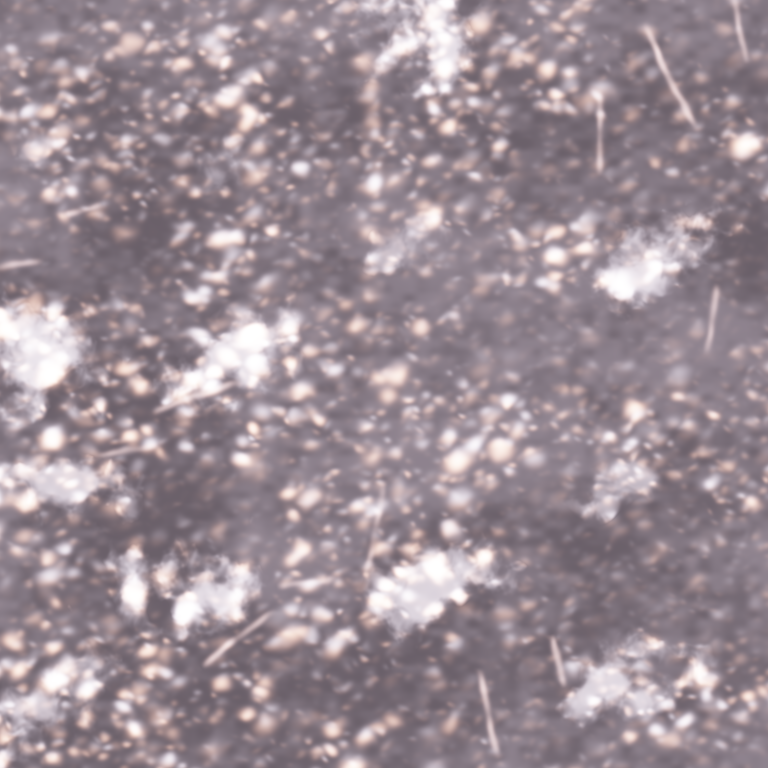
This texture is drawn by a Shadertoy shader. Its source:

```glsl
// Rough mineral surface under a microscope: hazy grey ground, clustered glinting
// grains with warm and cool fringes, blown-out bright patches and thin needles.
// Light from all features is summed, then added to the ground with a soft shoulder.

#define GROUND_DARK  vec3(0.415, 0.375, 0.412)
#define GROUND_LIGHT vec3(0.555, 0.510, 0.555)
#define WARM_GLINT   vec3(1.48, 0.92, 0.73)
#define COOL_GLINT   vec3(1.07, 0.97, 1.09)
#define EXPOSURE     2.0
#define GRAIN_CELLS  46.0
#define PATCH_COUNT  13
#define PATCH_GAIN   2.8
#define NEEDLE_COUNT 15
#define NEEDLE_WIDTH 0.0042

float hash(vec2 p) {
    return fract(sin(dot(p, vec2(127.1, 311.7))) * 43758.5453);
}

vec2 hash2(vec2 p) {
    return vec2(hash(p), hash(p + 37.4));
}

float noise(vec2 p) {
    vec2 i = floor(p), f = fract(p);
    f = f * f * (3.0 - 2.0 * f);
    return mix(mix(hash(i), hash(i + vec2(1, 0)), f.x),
               mix(hash(i + vec2(0, 1)), hash(i + vec2(1, 1)), f.x), f.y);
}

float fbm(vec2 p) {
    float sum = 0.0, amp = 0.533;
    for (int i = 0; i < 4; i++) {
        sum += amp * noise(p);
        p = mat2(1.6, 1.2, -1.2, 1.6) * p + 11.3;
        amp *= 0.5;
    }
    return sum;
}

vec2 rotate(vec2 p, float a) {
    float c = cos(a), s = sin(a);
    return vec2(c * p.x + s * p.y, c * p.y - s * p.x);
}

// Soft oval glints, one per cell; a high rarity leaves only a few bright ones
vec3 grains(vec2 uv, float cells, float rarity, float size, float seed) {
    vec2 p = uv * cells + seed, cell = floor(p);
    vec3 light = vec3(0.0);
    for (int y = -1; y <= 1; y++)
    for (int x = -1; x <= 1; x++) {
        vec2 id = cell + vec2(x, y);
        vec2 rnd = hash2(id + 5.7);
        vec2 d = p - id - hash2(id);
        vec2 radius = size * vec2(1.2, 0.9) * mix(0.75, 1.2, rnd.x);
        vec2 q = rotate(d, 0.15 + 1.6 * (rnd.x - 0.5)) / radius;
        float glow = pow(rnd.y, rarity) * exp(-dot(q, q));
        // Colour fringe: cool above, warm below
        float cool = smoothstep(0.2, 0.9, hash(id + 91.2) + 0.35 * d.y / size);
        light += glow * mix(WARM_GLINT, COOL_GLINT, cool);
    }
    return light;
}

// Large tilted bright areas with ragged outlines
float patches(vec2 uv) {
    float sum = 0.0;
    float ragged = fbm(uv * 24.0) - 0.5;
    for (int i = 0; i < PATCH_COUNT; i++) {
        float k = float(i);
        vec2 rnd = hash2(vec2(k, 8.3));
        vec2 centre = fract(vec2(0.08, 0.53) + k * vec2(0.7549, 0.5698));
        centre.x = pow(centre.x, 1.25);
        vec2 radius = mix(vec2(0.040, 0.025), vec2(0.105, 0.060), rnd.x);
        vec2 q = rotate(uv - centre, 0.2 + 1.2 * (rnd.y - 0.5)) / radius;
        float edge = length(q) + 2.4 * ragged;
        sum += mix(0.45, 1.1, rnd.x) * (1.0 - smoothstep(0.1, 1.2, edge));
    }
    return min(sum, 1.3);
}

// Thin fibres: shallow on the left, steep on the right
float needles(vec2 uv) {
    float sum = 0.0;
    for (int i = 0; i < NEEDLE_COUNT; i++) {
        float k = float(i);
        vec2 rnd = hash2(vec2(k, 21.9));
        vec2 centre = fract(vec2(0.31, 0.17) + k * vec2(0.6180, 0.4142));
        float angle = mix(0.3, 1.75, step(0.42, centre.x)) + 0.8 * (rnd.x - 0.5);
        float halfLength = mix(0.025, 0.085, rnd.y);
        vec2 q = rotate(uv - centre, angle);
        q.y += 1.2 * (rnd.x - 0.5) * q.x * q.x;
        float across = exp(-q.y * q.y / (NEEDLE_WIDTH * NEEDLE_WIDTH));
        float along = 1.0 - smoothstep(0.7, 1.05, abs(q.x) / halfLength);
        float flicker = 0.25 + 0.75 * noise(vec2(q.x * 55.0, k * 3.7));
        sum += across * along * flicker * mix(0.5, 1.0, rnd.x);
    }
    return sum;
}

void mainImage(out vec4 fragColor, in vec2 fragCoord) {
    vec2 uv = fragCoord / iResolution.y;

    // Small warp keeps the grains from being perfect ovals
    vec2 warp = vec2(noise(uv * 60.0), noise(uv * 60.0 + 43.0)) - 0.5;
    vec2 p = uv + 0.005 * warp;

    // Smoky ground and where the grains gather
    float smoke = fbm(uv * vec2(5.0, 7.0) + 3.1);
    float cluster = smoothstep(0.37, 0.68, fbm(uv * vec2(7.0, 9.0) + 17.0));
    float patchy = patches(p);
    float density = 0.17 + 1.15 * cluster * mix(0.6, 1.2, smoke) + PATCH_GAIN * patchy;
    float mottle = 0.30 * (noise(uv * vec2(60.0, 85.0)) - 0.5);
    vec3 ground = mix(GROUND_DARK, GROUND_LIGHT,
                      smoothstep(0.22, 0.78, smoke + mottle));

    // Glints of three sizes, hazy patches and needles
    vec3 light = 1.40 * grains(p, GRAIN_CELLS, 5.0, 0.35, 0.0);
    light += 2.20 * grains(p, GRAIN_CELLS * 0.62, 11.0, 0.29, 60.0);
    light += 0.48 * grains(p, GRAIN_CELLS * 1.65, 4.0, 0.38, 130.0);
    light *= density;
    light += COOL_GLINT * patchy * (0.25 + 0.55 * patchy);
    light += mix(WARM_GLINT, COOL_GLINT, 0.5) * 0.8 * needles(uv + 0.003 * warp);

    vec3 color = 1.0 - (1.0 - ground) * exp(-EXPOSURE * light);
    fragColor = vec4(color, 1.0);
}
```
